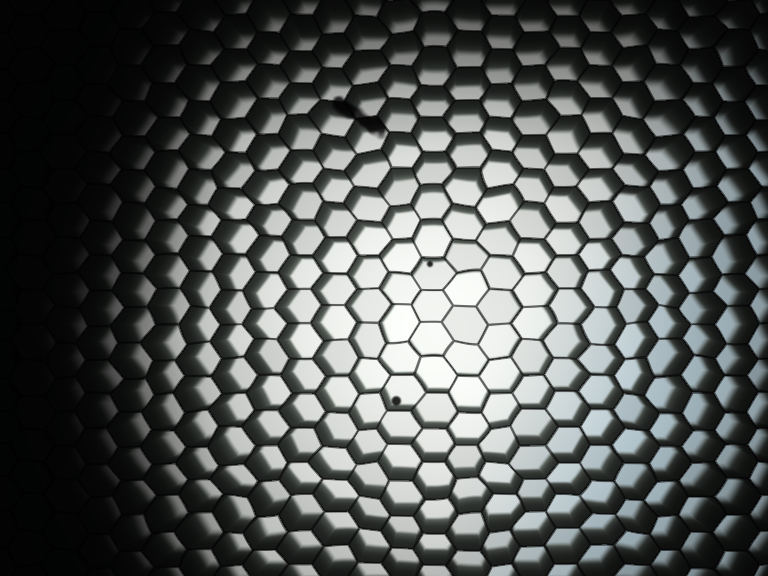
Write a Shadertoy shader that draws this pattern.

```glsl
// A backlit honeycomb of deep hexagonal tubes, seen in perspective against a soft glow.

const vec2 CELL = vec2(0.0672, 0.0598);     // hexagon size in canvas heights
const vec2 ANCHOR = vec2(0.7535, 0.467);    // centre of one cell
const vec2 VANISH = vec2(0.797, 0.445);     // where the tubes point straight at the eye

float hash(vec2 p) {
    vec3 h = fract(vec3(p.xyx) * 0.1031);
    h += dot(h, h.yzx + 33.33);
    return fract((h.x + h.y) * h.z);
}

float noise(vec2 p) {
    vec2 i = floor(p), f = fract(p);
    f = f * f * (3.0 - 2.0 * f);
    return mix(mix(hash(i), hash(i + vec2(1, 0)), f.x),
               mix(hash(i + vec2(0, 1)), hash(i + vec2(1, 1)), f.x), f.y);
}

// Offset from the centre of the nearest flat-topped hexagon
vec2 hexOffset(vec2 g) {
    vec2 period = vec2(1.7320508, 1.0);
    vec2 a = mod(g + 0.5 * period, period) - 0.5 * period;
    vec2 b = mod(g, period) - 0.5 * period;
    return dot(a, a) < dot(b, b) ? a : b;
}

float segment(vec2 p, vec2 a, vec2 b) {
    vec2 ab = b - a;
    return length(p - a - ab * clamp(dot(p - a, ab) / dot(ab, ab), 0.0, 1.0));
}

void mainImage(out vec4 fragColor, in vec2 fragCoord) {
    vec2 p = fragCoord / iResolution.y;
    p.x += 0.5 * (4.0 / 3.0 - iResolution.x / iResolution.y);
    float pixel = 1.0 / (iResolution.y * CELL.y);

    // Slightly irregular grid
    vec2 grid = (p - ANCHOR) / CELL;
    vec2 warp = vec2(noise(grid * 0.9 + 40.0), noise(grid * 0.9 + 90.0)) - 0.5;
    grid += 0.22 * warp;
    vec2 q = hexOffset(grid);
    vec2 center = grid - q;
    vec2 id = floor(center * vec2(1.1547, 2.0) + 100.5);

    // Follow the view ray down the tube until it leaves through a wall
    vec2 shift = ((VANISH - ANCHOR) / CELL - center) * 0.08;
    float rim = 1.0, opening = 1.0, depth = 9.0, face = 0.0;
    for (int i = 0; i < 3; i++) {
        float angle = radians(30.0 + 60.0 * float(i));
        vec2 normal = vec2(cos(angle), sin(angle));
        float slide = dot(shift, normal), across = dot(q, normal);
        float reach = 0.5 + across * sign(slide);
        float hit = reach / max(abs(slide), 0.001);
        if (hit < depth) { depth = hit; face = float(i); }
        opening = min(opening, reach - abs(slide));
        rim = min(rim, 0.5 - abs(across));
    }
    depth = clamp(depth, 0.0, 1.0);

    // Backlight, falling off quickly on the left
    vec2 d = p - vec2(0.76, 0.43);
    float r2 = dot(d, d);
    float light = exp(-1.1 * r2);
    light *= smoothstep(0.02, 0.36, p.x - 0.25 * abs(p.y - 0.42));
    light *= 1.0 - 0.35 * smoothstep(0.72, 1.0, p.y);
    float glow = exp(-9.0 * r2);

    // Walls brighten towards the far end
    float tone = 0.75 + 0.4 * hash(id + 17.0 * face);
    float wall = light * tone * mix(0.07, 0.36, depth * depth * depth);
    wall = wall * (1.0 - 0.4 * smoothstep(0.1, 0.5, r2)) + 0.26 * glow;
    vec3 wallColor = wall * vec3(0.94, 1.0, 0.95) + vec3(0.008, 0.012, 0.009);

    // Bright far openings, cooler on the right
    float cool = smoothstep(0.1, 0.5, d.x - 0.4 * d.y);
    vec3 skyColor = mix(vec3(0.91, 0.92, 0.905), vec3(0.78, 0.87, 0.91), cool);
    skyColor *= light * (0.93 + 0.1 * hash(id));
    skyColor += 0.06 * glow;
    float soft = 0.035 + 0.12 * smoothstep(0.05, 0.4, r2) + pixel * 0.5;
    vec3 color = mix(wallColor, skyColor, smoothstep(-soft, soft, opening));

    // Thin dark rims
    float line = 1.0 - smoothstep(0.012, 0.022 + pixel, rim);
    color = mix(color, color * 0.25 + 0.05 * glow, 0.85 * line);

    // Specks and a torn smear
    float speck = min(length(p - vec2(0.7465, 0.5417)) - 0.004,
                      length(p - vec2(0.688, 0.304)) - 0.007);
    float smear = segment(p, vec2(0.59, 0.821), vec2(0.663, 0.774));
    smear -= 0.004 + 0.01 * noise(p * 70.0);
    color *= 1.0 - 0.85 * smoothstep(0.004, -0.002, speck);
    color *= 1.0 - 0.8 * smoothstep(0.007, -0.003, smear);

    fragColor = vec4(clamp(color, 0.0, 1.0), 1.0);
}
```
